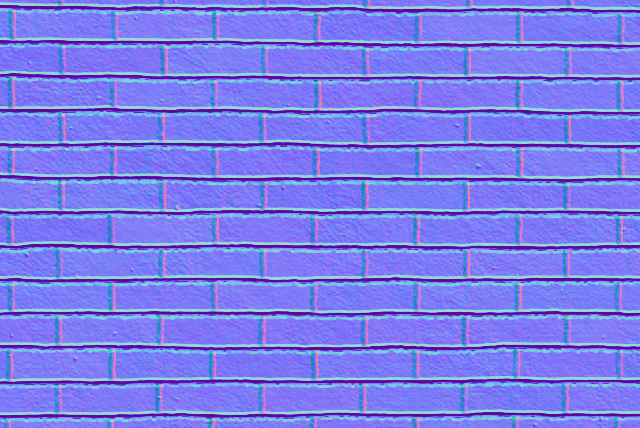
Give the GLSL for this texture map, as a WebGL 1 fragment shader.

```glsl
precision highp float;
uniform vec2 u_resolution;

// Lengths are in courses (one brick row plus its joint)
#define COURSES 12.67
#define TOP_OFFSET 0.29
#define BRICK_LENGTH 3.006
#define EVEN_START 0.44
#define ODD_START 1.90
#define LINE_WIDTH 0.034
#define WOBBLE 0.075
#define TILT 0.0055
#define JOINT_JITTER 0.08
#define GRAIN 0.0135
#define BRICK_LEAN 0.09
#define CHIP_CHANCE 0.05

float hash(vec2 p) {
  return fract(sin(dot(p, vec2(127.1, 311.7))) * 43758.5453);
}

float noise(vec2 p) {
  vec2 i = floor(p);
  vec2 f = fract(p);
  f = f * f * (3.0 - 2.0 * f);
  return mix(mix(hash(i), hash(i + vec2(1.0, 0.0)), f.x),
             mix(hash(i + vec2(0.0, 1.0)), hash(i + 1.0), f.x), f.y);
}

// Flat-topped line with soft, steep sides
float band(float d, float width) {
  float q = d * d / (width * width);
  return exp(-q * q);
}

// Rough painted surface
float grainHeight(vec2 p) {
  return noise(p * vec2(12.0, 15.0)) + 0.5 * noise(p * 23.0 + 5.0)
       + 1.1 * noise(p * 4.0 + 9.0) + 2.4 * noise(p * 1.3 + 21.0);
}

vec2 grainSlope(vec2 p) {
  vec2 e = vec2(0.025, 0.0);
  return vec2(grainHeight(p + e.xy) - grainHeight(p - e.xy),
              grainHeight(p - e.yx) - grainHeight(p + e.yx)) / (2.0 * e.x);
}

// Sparse ragged pits, one candidate per cell
vec2 chipSlope(vec2 p) {
  vec2 q = p * 1.6 + 0.12 * vec2(noise(p * 9.0), noise(p * 9.0 + 50.0));
  vec2 cell = floor(q);
  vec2 d = fract(q) - 0.25 - 0.5 * vec2(hash(cell + 3.1), hash(cell + 8.7));
  float size = mix(0.04, 0.09, hash(cell + 5.3));
  float present = step(hash(cell + 1.9), CHIP_CHANCE);
  return present * 1.8 * vec2(d.x, -d.y) / size * exp(-dot(d, d) / (size * size));
}

// Uneven height of a bed joint along the wall
float bedWobble(float x, float bed) {
  float slow = noise(vec2(x * 0.6, bed * 7.3)) - 0.5;
  float mid = noise(vec2(x * 2.2, bed * 5.1 + 40.0)) - 0.5;
  float fine = noise(vec2(x * 8.0, bed * 3.7 + 80.0)) - 0.5;
  float tilt = TILT * (x - 9.5) * (1.0 - bed / 9.0);
  return WOBBLE * (slow + 0.45 * mid + 0.2 * fine) + tilt;
}

void main() {
  // x runs right, y runs down
  vec2 p = vec2(gl_FragCoord.x, u_resolution.y - gl_FragCoord.y)
         / u_resolution.y * COURSES - vec2(0.0, TOP_OFFSET);

  // Nearest bed joint and the course this point lies in
  float bed = floor(p.y + 0.5);
  float bedDist = p.y - bed - bedWobble(p.x, bed);
  float course = bed - step(bedDist, 0.0);

  // Nearest head joint, with staggered bond
  float start = mix(EVEN_START, ODD_START, mod(course, 2.0)) - course * 0.008;
  float column = (p.x - start) / BRICK_LENGTH;
  float head = floor(column + 0.5);
  float jitter = hash(vec2(head, course) + 17.0) - 0.5;
  float bend = noise(vec2(head * 9.1 + course * 4.3, p.y * 6.0)) - 0.5;
  float headDist = p.x - start - head * BRICK_LENGTH
                 - JOINT_JITTER * jitter - 0.04 * bend;

  // Each brick leans a little; grain is rougher in patches
  vec2 brick = vec2(floor(column), course);
  vec2 lean = BRICK_LEAN * (vec2(hash(brick + 2.3), hash(brick + 6.1)) - 0.5);
  float rough = mix(0.5, 1.4, noise(p * 0.9 + 31.0));
  vec2 slope = vec2(-0.02, -0.05) + lean + GRAIN * rough * grainSlope(p) + chipSlope(p);

  // Head joint: broken shaded left wall and thin lit right wall
  float wear = noise(p * vec2(17.0, 14.0) + 60.0);
  float chunk = noise(p * vec2(3.0, 7.0) + 75.0);
  float inCourse = smoothstep(0.05, 0.10, bedDist) + smoothstep(0.05, 0.09, -bedDist);
  float strength = mix(0.5, 1.2, hash(vec2(head, course) + 43.0));
  float leftWall = inCourse * band(headDist + 0.13, 0.055) * mix(0.1, 1.5, wear);
  float rightWall = inCourse * band(headDist, 0.032) * mix(0.4, 1.5, chunk) * strength;
  slope += vec2(1.25 * rightWall - 0.9 * leftWall, 0.1 * leftWall);

  // Bed joint: bright lower lip, deep overhang, ragged upper lip
  float gap = band(headDist + 0.07, 0.09);
  float ragged = noise(p * vec2(9.0, 7.0) + 90.0);
  float crumb = noise(p * vec2(19.0, 16.0) + 120.0);
  float depth = noise(vec2(p.x * 1.6, bed * 8.9 + 12.0));
  float lowerLip = band(bedDist + 0.08, LINE_WIDTH * 1.15) * (1.0 - 0.55 * gap);
  float overhang = band(bedDist, LINE_WIDTH * mix(0.75, 1.15, depth));
  float shard = band(bedDist - 0.065, 0.02) * smoothstep(0.5, 0.75, ragged);
  float upperLip = band(bedDist - 0.12 - 0.06 * (ragged - 0.5), LINE_WIDTH * 1.4)
                 * mix(0.0, 1.5, 0.5 * (ragged + crumb));
  slope += vec2(0.25, 1.15) * lowerLip + vec2(-0.05, 0.9) * upperLip;
  slope -= vec2(1.3, mix(3.4, 5.0, depth)) * overhang + vec2(0.2, 1.0) * shard;

  // Encode the surface direction as colour, with darker joint walls
  vec3 normal = normalize(vec3(slope, 1.0));
  vec3 color = normal * 0.5 + vec3(0.5, 0.5, 0.475);
  color.b -= 0.08 * min(rightWall + leftWall, 1.0) + 0.03 * overhang;
  gl_FragColor = vec4(color, 1.0);
}
```
